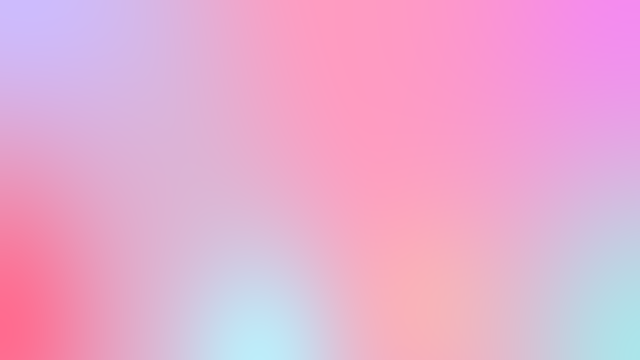
Reproduce this background procedurally as a Shadertoy shader.

```glsl
#define MAUVE    vec3(0.87, 0.70, 0.82)
#define PINK     vec3(1.00, 0.61, 0.75)
#define SALMON   vec3(1.00, 0.69, 0.70)
#define MAGENTA  vec3(0.97, 0.53, 0.94)
#define AQUA     vec3(0.67, 0.90, 0.92)
#define LAVENDER vec3(0.80, 0.74, 1.00)
#define RED      vec3(1.00, 0.42, 0.56)
#define ICE      vec3(0.74, 0.93, 0.98)
#define SPAN     vec2(16.0 / 9.0, 1.0)
#define DIAGONAL_TILT 0.4

// Blend a soft elliptical patch of colour over the base
vec3 addGlow(vec3 base, vec3 tint, vec2 p, vec2 center, vec2 radius) {
    vec2 d = (p - center) / radius;
    return mix(base, tint, exp(-dot(d, d)));
}

void mainImage(out vec4 fragColor, in vec2 fragCoord) {
    vec2 p = fragCoord / iResolution.xy * SPAN;

    // Tilted wash from mauve to pink
    float wash = smoothstep(0.5, 1.1, p.x + DIAGONAL_TILT * (p.y - 0.5));
    vec3 color = mix(MAUVE, PINK, wash);

    // Right side
    color = addGlow(color, SALMON, p, vec2(1.21, 0.16), vec2(0.25, 0.30));
    color = addGlow(color, MAGENTA, p, vec2(1.78, 0.97), vec2(0.44, 0.60));
    color = addGlow(color, AQUA, p, vec2(1.80, 0.00), vec2(0.39, 0.55));

    // Left side
    color = addGlow(color, LAVENDER, p, vec2(0.05, 1.00), vec2(0.42, 0.42));
    color = addGlow(color, RED, p, vec2(0.00, 0.08), vec2(0.28, 0.45));

    // Pale light at the lower edge
    color = addGlow(color, ICE, p, vec2(0.72, -0.02), vec2(0.22, 0.32));

    fragColor = vec4(color, 1.0);
}
```
